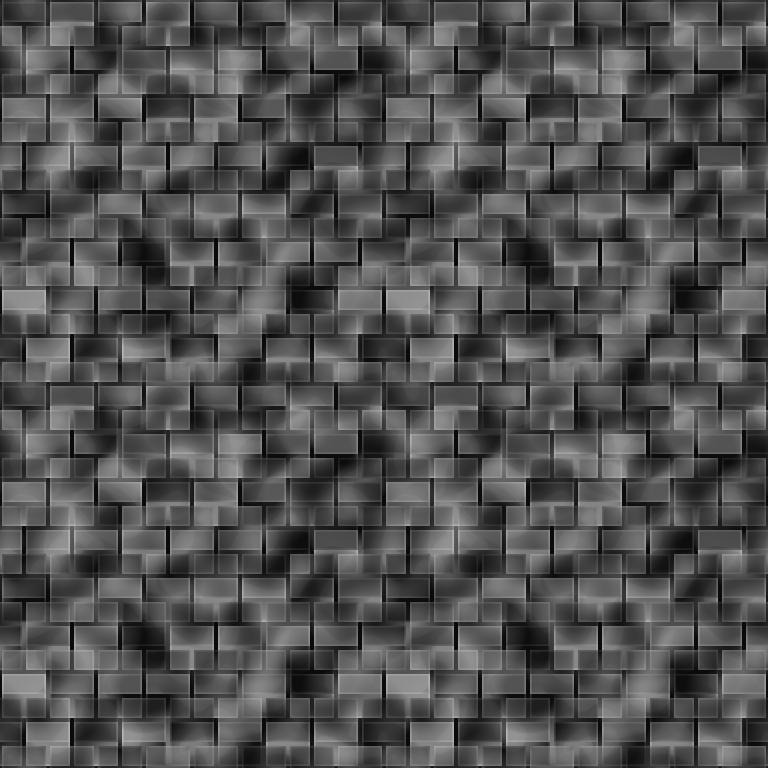
Write a Shadertoy shader that draws this pattern.

```glsl
// Two translucent layers of square grey bricks in running bond, half a course
// apart, laid over smoky mortar. Each brick takes its own level and its own
// window of wrapping gradient noise, so the wall repeats every 8 bricks.

const float PERIOD = 8.0;

vec2 hash2(vec2 cell, float seed) {
    cell = mod(cell, PERIOD) + seed * 17.3;
    return fract(sin(vec2(dot(cell, vec2(127.1, 311.7)),
                          dot(cell, vec2(269.5, 183.3)))) * 43758.5);
}

float cornerSlope(vec2 cell, vec2 offset, float seed) {
    float angle = 6.2832 * hash2(cell, seed).x;
    return dot(vec2(cos(angle), sin(angle)), offset);
}

// Gradient noise that wraps after PERIOD cells
float smoke(vec2 p, float seed) {
    vec2 i = floor(p), f = fract(p);
    vec2 u = f * f * f * (f * (f * 6.0 - 15.0) + 10.0);
    vec2 e = vec2(1.0, 0.0);
    float low = mix(cornerSlope(i, f, seed),
                    cornerSlope(i + e.xy, f - e.xy, seed), u.x);
    float high = mix(cornerSlope(i + e.yx, f - e.yx, seed),
                     cornerSlope(i + e.xx, f - e.xx, seed), u.x);
    return mix(low, high, u.y);
}

// Returns brick tone and coverage
vec2 brickLayer(vec2 p, float seed, float px) {
    // Even courses slide by half a brick
    p.x += 0.5 * (1.0 - mod(floor(p.y), 2.0));
    vec2 id = floor(p);
    vec2 q = abs(fract(p) - 0.5);
    float edge = max(q.x, q.y) - 0.458;

    // Level, drifting shade and faint curved crease
    vec2 pick = hash2(id, seed);
    float n = smoke(p + PERIOD * pick, seed + 3.0);
    float tone = 0.33 + 0.42 * (pick.y - 0.5) + 0.7 * n;
    tone += 0.05 * smoothstep(-px, px, n - 0.12);
    tone = clamp(tone, 0.05, 0.6);

    // Thin pale rim
    float rim = 1.0 - smoothstep(0.008, 0.012 + px, abs(edge + 0.012));
    tone += 0.15 * rim;
    return vec2(tone, 1.0 - smoothstep(-0.5 * px, 0.5 * px, edge));
}

void mainImage(out vec4 fragColor, in vec2 fragCoord) {
    vec2 p = 16.0 * fragCoord / iResolution.y;
    float px = 16.0 / iResolution.y;

    // Mortar, dark with glowing patches
    float grey = clamp(0.12 + 0.6 * smoke(p, 1.0), 0.04, 0.5);

    // Bricks, upper layer raised by half a course
    vec2 lower = brickLayer(p, 2.0, px);
    vec2 upper = brickLayer(p - vec2(0.0, 0.5), 7.0, px);
    grey = mix(grey, lower.x, 0.85 * lower.y);
    grey = mix(grey, upper.x, 0.5 * upper.y);

    fragColor = vec4(vec3(grey), 1.0);
}
```
